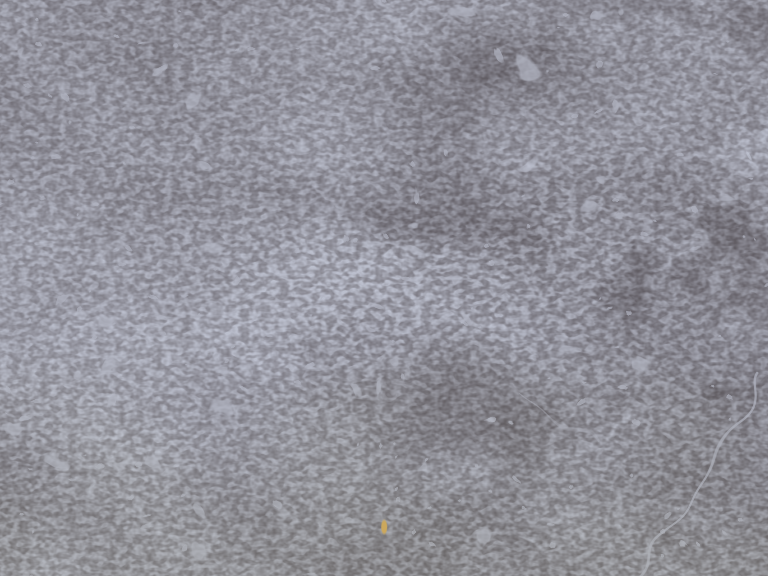
Reproduce this texture procedurally as a WebGL 1 fragment shader.

```glsl
precision highp float;
// Weathered blue-grey stone: fine flat grains, cloudy stains, pale chips and hairline cracks.

uniform vec2 u_resolution;

#define DARK_STONE vec3(0.425, 0.412, 0.442)
#define PALE_STONE vec3(0.700, 0.712, 0.765)
#define OCHRE vec3(0.80, 0.66, 0.36)
#define BASE_TONE 0.54
#define GRAIN_FREQ vec2(60.0, 98.0)
#define GRAIN_CONTRAST 0.48
#define GRIT_CONTRAST 0.34
#define CLOUD_CONTRAST 0.50
#define STAIN_DEPTH 0.30
#define CHIP_SHARE 0.13
#define VEIN_STRENGTH 0.24

float hash(vec2 p) {
  vec3 q = fract(vec3(p.xyx) * 0.1031);
  q += dot(q, q.yzx + 33.33);
  return fract((q.x + q.y) * q.z);
}

vec2 gradientAt(vec2 cell) {
  float angle = 6.2832 * hash(cell);
  return vec2(cos(angle), sin(angle));
}

// Gradient noise, roughly -0.7 to 0.7
float noise(vec2 p) {
  vec2 i = floor(p), f = p - i;
  vec2 u = f * f * f * (f * (f * 6.0 - 15.0) + 10.0);
  vec2 e = vec2(1.0, 0.0);
  float low = mix(dot(gradientAt(i), f), dot(gradientAt(i + e), f - e), u.x);
  float high = mix(dot(gradientAt(i + e.yx), f - e.yx),
                   dot(gradientAt(i + e.xx), f - e.xx), u.x);
  return mix(low, high, u.y);
}

float fbm(vec2 p) {
  float sum = 0.0, weight = 1.0;
  for (int i = 0; i < 5; i++) {
    sum += weight * noise(p);
    p = mat2(1.6, 1.2, -1.2, 1.6) * p + 17.3;
    weight *= 0.55;
  }
  return sum;
}

// Soft elliptical area of shade or light
float area(vec2 p, vec2 center, vec2 radii) {
  vec2 d = (p - center) / radii;
  return exp(-dot(d, d));
}

// Thin line from a to b, fading over its own width
float hairline(vec2 p, vec2 a, vec2 b, float width) {
  vec2 along = b - a;
  float t = clamp(dot(p - a, along) / dot(along, along), 0.0, 1.0);
  return 1.0 - smoothstep(width * 0.4, width * 1.6, length(p - a - along * t));
}

// Scattered rounded chips, one possible chip per cell
float chips(vec2 p, float freq) {
  vec2 q = p * freq;
  vec2 cell = floor(q);
  vec2 center = 0.3 + 0.4 * vec2(hash(cell + 3.7), hash(cell + 8.1));
  float radius = mix(0.06, 0.2, hash(cell + 21.9));
  vec2 d = (q - cell - center) * vec2(0.8, 1.1);
  float edge = length(d) + 0.08 * noise(q * 6.0);
  float present = step(hash(cell + 41.3), CHIP_SHARE);
  return present * (1.0 - smoothstep(radius - 0.05, radius + 0.03, edge));
}

void main() {
  vec2 p = gl_FragCoord.xy / u_resolution.y;
  vec2 warp = vec2(noise(p * 4.0 + 5.0), noise(p * 4.0 + 31.0));
  vec2 w = p + 0.09 * warp + 0.02 * vec2(noise(p * 19.0), noise(p * 19.0 + 9.0));
  float rightSide = smoothstep(0.45, 1.2, p.x);

  // Broad light and shade
  float cloud = fbm(w * vec2(2.2, 3.6) + 2.0);
  float tone = BASE_TONE + CLOUD_CONTRAST * 0.6 * cloud;
  tone += 0.16 * area(w, vec2(0.33, 0.62), vec2(0.42, 0.24));
  tone += 0.07 * area(w, vec2(0.40, 0.28), vec2(0.35, 0.20));
  tone -= 0.16 * area(w, vec2(0.12, 0.97), vec2(0.42, 0.15));
  tone -= 0.18 * area(w, vec2(1.32, 0.08), vec2(0.42, 0.32));

  // Dark stains: a few bands and scattered patches on the right
  float stain = area(w, vec2(0.72, 0.65), vec2(0.22, 0.05));
  stain += area(w, vec2(0.82, 0.28), vec2(0.13, 0.08));
  stain += 0.8 * area(w, vec2(0.84, 0.87), vec2(0.14, 0.06));
  stain += rightSide * smoothstep(0.12, 0.4, fbm(w * vec2(3.0, 4.5) + 50.0));
  stain = min(stain, 1.0);
  tone -= STAIN_DEPTH * stain;

  // Flat grains and finer grit
  vec2 g = p + 0.004 * vec2(noise(p * 45.0), noise(p * 45.0 + 7.0));
  float flake = noise(g * GRAIN_FREQ) + 0.45 * noise(g * GRAIN_FREQ * 1.9 + 13.0);
  float clarity = 0.85 + 0.35 * area(w, vec2(0.75, 0.53), vec2(0.4, 0.2)) - 0.25 * stain;
  tone += GRAIN_CONTRAST * clarity * (smoothstep(-0.32, 0.38, flake) - 0.47);
  tone += GRIT_CONTRAST * noise(p * vec2(125.0, 165.0) + 70.0);

  // Pale chips and mineral veins
  float chip = max(chips(w, 13.0), chips(w + 4.3, 31.0));
  tone = mix(tone, 0.98, 0.7 * chip);
  float ridge = 1.0 - smoothstep(0.0, 0.05, abs(noise(w * vec2(5.0, 7.0) + 90.0)));
  float veinMask = smoothstep(0.0, 0.3, noise(p * 6.0 + 60.0)) * (0.25 + 0.75 * rightSide);
  tone += VEIN_STRENGTH * ridge * veinMask;

  // Hairline cracks
  vec2 c = p + 0.035 * vec2(noise(p * 11.0), noise(p * 13.0 + 4.0));
  float crack = hairline(c, vec2(1.10, -0.01), vec2(1.33, 0.34), 0.0024);
  crack = max(crack, 0.5 * hairline(c, vec2(0.92, 0.31), vec2(1.04, 0.23), 0.0016));
  tone = mix(tone, 0.95, 0.75 * crack);

  // Colour, a little warmer toward the bottom, with one ochre speck
  vec3 color = mix(DARK_STONE, PALE_STONE, clamp(tone, -0.15, 1.12));
  color.b -= 0.025 * (1.0 - smoothstep(0.0, 0.45, p.y + 0.2 * warp.x));
  float speck = length((p - vec2(0.667, 0.085)) / vec2(0.006, 0.014));
  color = mix(color, OCHRE, 1.0 - smoothstep(0.6, 1.1, speck));
  gl_FragColor = vec4(color, 1.0);
}
```
